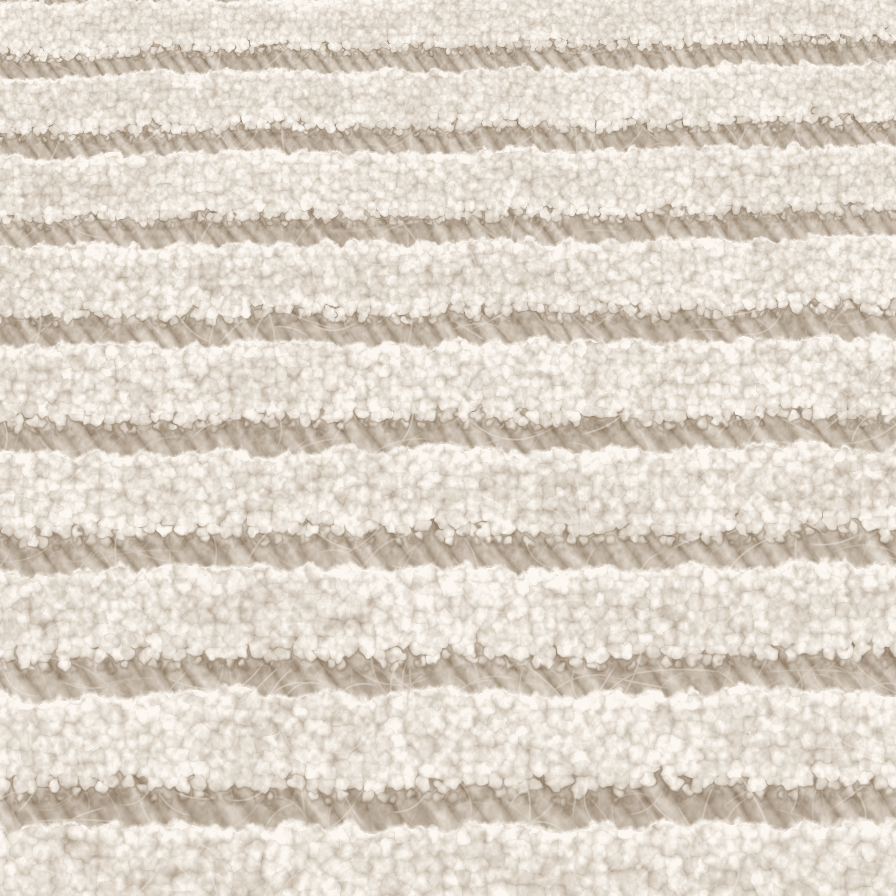
This texture is drawn by a WebGL 1 fragment shader. Its source:

```glsl
precision highp float;

uniform vec2 u_resolution;

#define PITCH 0.0873
#define PITCH_GROWTH 0.00479
#define FIRST_EDGE 0.078
#define TILT 0.016
#define GROOVE_START 0.745
#define TUFTS 9.5
#define STRANDS 4.6
#define STRAND_LEAN 0.85
#define HAIR_WIDTH 0.0009
#define SHADOW_COLOR vec3(0.60, 0.53, 0.45)
#define WOOL_COLOR vec3(0.84, 0.80, 0.75)
#define LIGHT_COLOR vec3(0.97, 0.95, 0.92)

float hash(vec2 p) {
  p = fract(p * vec2(0.1031, 0.1137));
  p += dot(p, p.yx + 33.33);
  return fract((p.x + p.y) * p.x * 17.17);
}

vec2 hash2(vec2 p) {
  return vec2(hash(p + 3.7), hash(p + 61.3));
}

float noise(vec2 p) {
  vec2 i = floor(p), f = fract(p);
  f = f * f * (3.0 - 2.0 * f);
  return mix(mix(hash(i), hash(i + vec2(1.0, 0.0)), f.x),
             mix(hash(i + vec2(0.0, 1.0)), hash(i + 1.0), f.x), f.y);
}

float fbm(vec2 p) {
  float sum = 0.0, weight = 0.55;
  for (int i = 0; i < 3; i++) {
    sum += weight * noise(p);
    p = p * 2.1 + 19.7;
    weight *= 0.5;
  }
  return sum;
}

// x: distance to the nearest tuft centre, y: random value of that tuft
vec2 tuft(vec2 p) {
  vec2 cell = floor(p), nearest = vec2(9.0, 0.0);
  for (int j = -1; j <= 1; j++) {
    for (int i = -1; i <= 1; i++) {
      vec2 id = cell + vec2(float(i), float(j));
      float d = length(id + 0.15 + 0.7 * hash2(id) - p);
      if (d < nearest.x) nearest = vec2(d, hash(id + 7.1));
    }
  }
  return nearest;
}

// Loose curved fibres, one per grid cell in each layer
float hairs(vec2 p) {
  float cover = 0.0;
  for (int i = 0; i < 9; i++) {
    float layer = float(i), cells = 6.0 + 1.3 * layer;
    vec2 g = p * cells + layer * vec2(5.37, 9.71);
    vec2 id = floor(g) + layer * 31.0;
    vec2 c = fract(g) - 0.5;
    float angle = 6.2832 * hash(id);
    c = mat2(cos(angle), sin(angle), -sin(angle), cos(angle)) * c;
    float bend = 2.4 * (hash(id + 11.0) - 0.5);
    float d = abs(c.y - bend * (c.x * c.x - 0.06)) / cells;
    float ends = 1.0 - smoothstep(0.22, 0.4, abs(c.x));
    float line = 1.0 - smoothstep(0.0, HAIR_WIDTH * 2.2, d);
    cover = max(cover, line * ends * hash(id + 23.0));
  }
  return cover;
}

vec3 woolRamp(float tone) {
  vec3 low = mix(SHADOW_COLOR, WOOL_COLOR, tone / 0.65);
  return tone < 0.65 ? low : mix(WOOL_COLOR, LIGHT_COLOR, min((tone - 0.65) / 0.35, 1.15));
}

void main() {
  vec2 p = gl_FragCoord.xy / u_resolution;

  // Receding rows: the pitch grows steadily towards the viewer
  float down = 1.0 - p.y + TILT * (p.x - 0.5) * p.y;
  float pitch = sqrt(PITCH * PITCH + 4.0 * PITCH_GROWTH * (down - FIRST_EDGE));
  vec2 ground = vec2((p.x - 0.5) / pitch + 40.0, (pitch - PITCH) / (2.0 * PITCH_GROWTH) + 20.0);
  float rowPos = ground.y + 0.06 * (noise(ground * vec2(1.3, 0.7)) - 0.5)
               + 0.10 * (noise(ground * vec2(7.0, 3.0)) - 0.5)
               + 0.045 * (noise(ground * vec2(19.0, 13.0)) - 0.5);
  float row = floor(rowPos), f = rowPos - row;
  float rowPitch = PITCH + 2.0 * PITCH_GROWTH * (row - 19.5);
  vec2 q = vec2((p.x - 0.5) / rowPitch + row * 17.3, ground.y - row);

  // Cut pile: rounded tufts with fine fuzz, a bright upper rim and a shaded lip
  vec2 warp = vec2(noise(q * 21.0), noise(q * 21.0 + 50.0)) - 0.5;
  vec2 t = tuft(q * TUFTS + 0.5 * warp + vec2(0.0, row * 13.0));
  float dome = 0.19 - t.x * t.x;
  float fuzz = fbm(q * vec2(25.0, 21.0) + row * 7.0) - 0.48;
  float patches = fbm(q * vec2(1.8, 2.6) + row * 3.0) - 0.48;
  float focus = mix(1.0, 0.8, smoothstep(0.6, 1.0, p.y));
  float pile = 0.80 + focus * (0.62 * dome + 0.20 * (t.y - 0.5) + 0.46 * fuzz)
             + 0.24 * patches + 0.22 * exp(-f * 11.0)
             + 0.07 * smoothstep(0.4, 0.62, f) - 0.20 * smoothstep(0.62, 0.76, f);

  // Groove: leaning twisted strands under the shadow of the lip
  float edge = f - 0.3 * dome + 0.05 * fuzz;
  float depth = clamp((edge - GROOVE_START) / (1.0 - GROOVE_START), 0.0, 1.0);
  float slide = (q.y - GROOVE_START) / (1.0 - GROOVE_START);
  float strandPos = q.x * STRANDS - STRAND_LEAN * slide + 0.5 * noise(q * vec2(2.0, 1.5));
  float strandId = floor(strandPos);
  float across = abs(fract(strandPos) - 0.5) * 2.0;
  float fibre = noise(vec2(strandPos * 5.0, slide * 1.5 + row * 5.0)) - 0.5;
  float roundness = 1.0 - across * across;
  float groove = 0.22 + 0.36 * roundness + 0.18 * fibre + 0.32 * fuzz
               + 0.24 * (hash(vec2(strandId, row)) - 0.5) * roundness
               - 0.40 * exp(-depth * 5.0);

  // Join pile and groove with soft, woolly borders
  float inGroove = smoothstep(GROOVE_START - 0.06, GROOVE_START + 0.03, edge);
  float nextRim = smoothstep(0.955, 1.0, f + 0.04 * fuzz);
  float tone = mix(pile, groove, inGroove);
  tone = mix(tone, 0.92 + 0.4 * fuzz, nextRim);

  // Stray hairs catch the light
  tone = mix(tone, max(tone, 0.78) + 0.14, 0.5 * focus * hairs(p));
  gl_FragColor = vec4(woolRamp(tone), 1.0);
}
```
